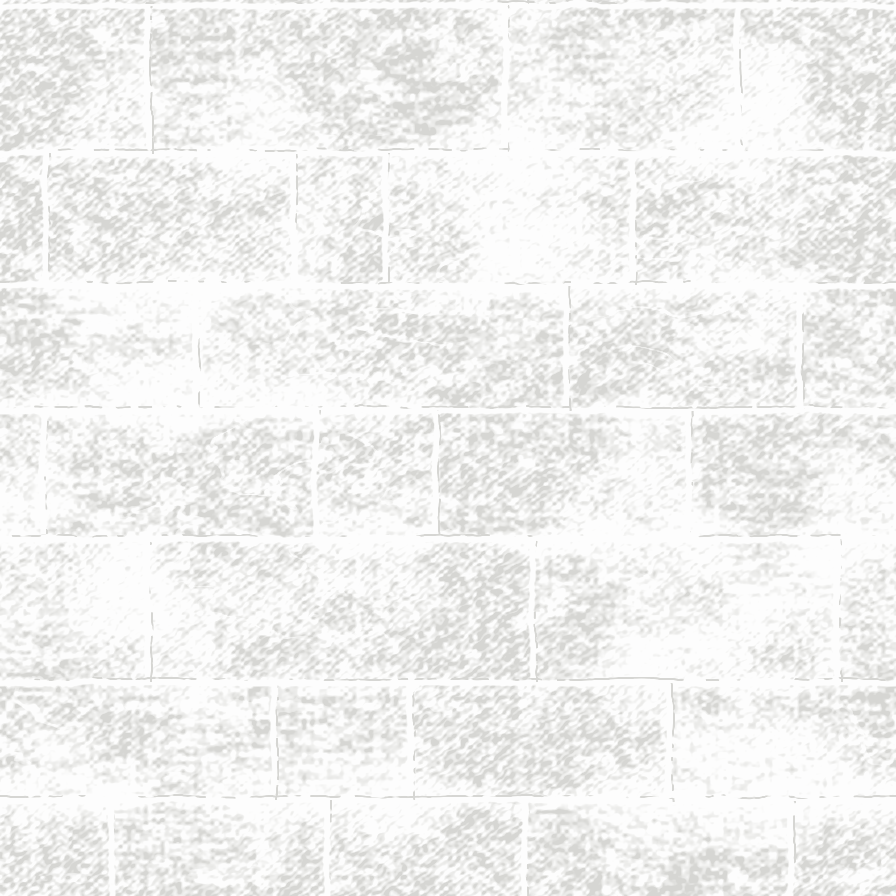
Reproduce this texture procedurally as a Shadertoy shader.

```glsl
// Whitewashed stone wall: seven uneven courses of long blocks with thin pale joints.
// Layered tiling noise makes the worn lime coat, tooling lines and grain; the sum
// is one tone value that runs from lime white through stone to grey grit.

const vec3 LIME  = vec3(0.992, 0.992, 0.991);
const vec3 STONE = vec3(0.922, 0.922, 0.915);
const vec3 GRIT  = vec3(0.838, 0.838, 0.826);

const int   COURSES     = 7;
const float TOP_OFFSET  = 0.006;  // height of the first bed joint below the top
const float JOINT_HALF  = 0.0016; // half width of the pale joints
const float CRACK_SHIFT = 0.0040; // distance of the dark crack from the joint centre
const float CRACK_HALF  = 0.0006;
const float WOBBLE      = 0.0060; // unevenness of the block edges
const float GRAIN_GAIN  = 1.55;
const float STONE_TONE  = 0.55;   // tone of bare stone, 0 is lime and 1 is grit
const float LIME_TONE   = 0.12;   // tone under the thickest coat

// Course limits from the top, and the upright joints of each course
// (a repeated last joint means one block fewer).
const float BEDS[8] = float[8](0.0, 0.165, 0.313, 0.452, 0.596, 0.756, 0.887, 1.0);
const vec4 JOINTS[7] = vec4[7](
    vec4(0.165, 0.563, 0.823, 0.823), vec4(0.051, 0.328, 0.431, 0.706),
    vec4(0.219, 0.632, 0.893, 0.893), vec4(0.048, 0.352, 0.486, 0.768),
    vec4(0.165, 0.594, 0.934, 0.934), vec4(0.306, 0.458, 0.747, 0.747),
    vec4(0.124, 0.365, 0.586, 0.883));

float hash(vec2 p) {
    return fract(sin(dot(p, vec2(127.1, 311.7))) * 43758.5453);
}

// Value noise that tiles over the unit square
float noise(vec2 p, vec2 cells) {
    vec2 g = p * cells, i = floor(g), f = fract(g);
    f = f * f * (3.0 - 2.0 * f);
    vec2 a = mod(i, cells), b = mod(i + 1.0, cells);
    return mix(mix(hash(a), hash(vec2(b.x, a.y)), f.x),
               mix(hash(vec2(a.x, b.y)), hash(b), f.x), f.y);
}

float fbm(vec2 p, vec2 cells) {
    float sum = 0.0, amp = 0.533;
    for (int k = 0; k < 4; k++) {
        sum += amp * noise(p, cells);
        cells *= 2.0;
        amp *= 0.5;
    }
    return sum;
}

// Dark line that runs beside a joint
float crack(float d, float aa) {
    return 1.0 - smoothstep(CRACK_HALF, CRACK_HALF + aa, abs(d - CRACK_SHIFT));
}

void mainImage(out vec4 fragColor, in vec2 fragCoord) {
    float aa = 1.0 / iResolution.y;
    vec2 p = fragCoord / iResolution.xy;
    p.y = 1.0 - p.y;

    // Course and bed joint distances
    vec2 q = p + WOBBLE * (vec2(fbm(p, vec2(23.0, 29.0)), fbm(p, vec2(31.0, 19.0))) - 0.5);
    q.y = fract(q.y - TOP_OFFSET);
    int course = 0;
    for (int k = 1; k < COURSES; k++) if (q.y > BEDS[k]) course = k;
    float below = BEDS[course + 1] - q.y;
    float bed = min(q.y - BEDS[course], below);

    // Nearest upright joints; the left one identifies the block
    float left = 1.0, right = 1.0, blockStart = 0.0;
    for (int k = 0; k < 4; k++) {
        float joint = JOINTS[course][k], toLeft = fract(q.x - joint);
        if (toLeft < left) { left = toLeft; blockStart = joint; }
        right = min(right, fract(joint - q.x));
    }
    float upright = min(left, right);
    float block = hash(vec2(blockStart * 17.0, float(course) + 3.0));

    // Lime coat: broad patches, ragged and thicker along the bed joints
    float patches = fbm(p, vec2(7.0, 9.0));
    float bedCoat = fbm(p, vec2(11.0, 23.0));
    float coat = patches + 0.55 * bedCoat * exp(-bed / 0.011)
               + 0.10 * exp(-upright / 0.007) + 0.08 * (block - 0.5);
    float wash = smoothstep(0.40, 0.82, coat);

    // Ragged chips and curling scars in the coat
    vec2 bend = p + 0.035 * (vec2(noise(p, vec2(13.0)), noise(p, vec2(17.0))) - 0.5);
    float ridge = abs(fbm(bend, vec2(11.0, 22.0)) - 0.5);
    float scar = (1.0 - smoothstep(0.010, 0.035, ridge))
               * smoothstep(0.50, 0.75, noise(p, vec2(5.0, 6.0)));
    float chips = smoothstep(0.60, 0.72, fbm(p, vec2(34.0, 52.0)));
    wash = max(wash, max(0.75 * scar, 0.65 * chips));

    // Surface: fine grain, woven ripple and horizontal tooling
    float fine = noise(p, vec2(215.0, 235.0));
    float flecks = noise(p, vec2(120.0, 150.0));
    float weave = 0.5 + 0.5 * sin(6.2832 * (91.0 * p.x + 113.0 * p.y + 0.7 * flecks));
    float tooling = noise(q, vec2(34.0, 190.0));
    float tooled = smoothstep(0.40, 0.75, 0.4 * hash(vec2(block, 5.0)) + 0.6 * fbm(p, vec2(9.0, 17.0)));
    float grain = mix(0.50 * fine + 0.30 * flecks + 0.20 * weave,
                      0.50 * fine + 0.50 * tooling, 0.8 * tooled);

    float tone = mix(STONE_TONE, LIME_TONE, wash)
               + GRAIN_GAIN * (grain - 0.5) * mix(1.0, 0.65, wash);

    // Pale joints, then cracks broken into short dashes
    float jointDist = min(upright, bed);
    tone *= mix(0.25, 1.0, smoothstep(JOINT_HALF, JOINT_HALF + 0.002 + aa, jointDist));
    float broken = smoothstep(0.46, 0.60, 0.5 * noise(p, vec2(12.0, 14.0)) + 0.5 * flecks);
    float cracks = max(crack(below, aa), crack(left, aa)) * broken;
    tone = max(tone, 0.85 * cracks);

    vec3 color = mix(LIME, STONE, smoothstep(0.20, 0.52, tone));
    color = mix(color, GRIT, smoothstep(0.48, 0.80, tone));
    fragColor = vec4(color, 1.0);
}
```
